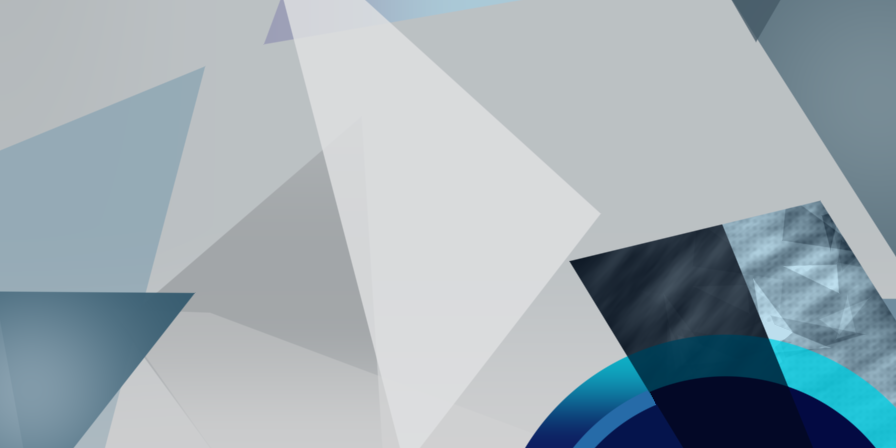
This background is drawn by a WebGL 1 fragment shader. Its source:

```glsl
precision highp float;
uniform vec2 u_resolution;

float hash(vec2 p) {
  return fract(sin(dot(p, vec2(127.1, 311.7))) * 43758.5453);
}

float noise(vec2 p) {
  vec2 i = floor(p), f = fract(p);
  f = f * f * (3.0 - 2.0 * f);
  return mix(mix(hash(i), hash(i + vec2(1, 0)), f.x),
             mix(hash(i + vec2(0, 1)), hash(i + vec2(1, 1)), f.x), f.y);
}

float fbm(vec2 p) {
  float sum = 0.0, gain = 0.5;
  for (int i = 0; i < 4; i++) {
    sum += gain * noise(p);
    p = mat2(1.6, 1.2, -1.2, 1.6) * p;
    gain *= 0.5;
  }
  return sum;
}

vec2 rotate(vec2 p, float a) {
  return vec2(cos(a) * p.x + sin(a) * p.y, cos(a) * p.y - sin(a) * p.x);
}

// Signed distance to a line, positive on the left of a -> b
float edge(vec2 p, vec2 a, vec2 b) {
  vec2 d = normalize(b - a);
  return d.x * (p.y - a.y) - d.y * (p.x - a.x);
}

float cover(float d, float px) {
  return smoothstep(-px, px, d);
}

// Convex shapes with counterclockwise corners
float triangle(vec2 p, vec2 a, vec2 b, vec2 c, float px) {
  return cover(min(edge(p, a, b), min(edge(p, b, c), edge(p, c, a))), px);
}

float quad(vec2 p, vec2 a, vec2 b, vec2 c, vec2 d, float px) {
  return cover(min(min(edge(p, a, b), edge(p, b, c)),
                   min(edge(p, c, d), edge(p, d, a))), px);
}

// Overlapping glassy splinters, positive or negative light
float splinters(vec2 p, vec2 center, vec2 spread, float px) {
  float light = 0.0;
  for (int i = 0; i < 14; i++) {
    float k = float(i);
    vec2 offset = vec2(hash(vec2(k, 1.0)), hash(vec2(k, 2.0))) - 0.5;
    vec2 q = rotate(p - center - offset * spread, 6.28 * hash(vec2(k, 3.0)));
    float size = mix(0.05, 0.14, hash(vec2(k, 4.0)));
    float shard = triangle(q, vec2(-0.4, -0.7) * size, vec2(0.4, -0.5) * size,
                           vec2(0.1, 1.0) * size, px);
    light += shard * (hash(vec2(k, 5.0)) - 0.45);
  }
  return light;
}

vec3 darkPanel(vec2 p, float px) {
  float streaks = fbm(rotate(p, -0.7) * vec2(22.0, 5.0));
  float haze = exp(-14.0 * dot(p - vec2(1.52, 0.38), p - vec2(1.52, 0.38)));
  float light = haze * streaks * 0.75 + 0.1 * splinters(p, vec2(1.58, 0.3), vec2(0.3), px);
  return mix(vec3(0.03, 0.07, 0.12), vec3(0.46, 0.53, 0.58), clamp(light, 0.0, 1.0));
}

vec3 brightPanel(vec2 p, float px) {
  float streaks = fbm(rotate(p, 0.5) * vec2(9.0, 28.0));
  float shade = smoothstep(0.0, 0.22, edge(p, vec2(1.77, 0.53), vec2(1.96, 0.2)));
  vec2 weave = 0.5 + 0.5 * sin(p * 400.0);
  float light = 0.35 + 0.75 * streaks - 0.75 * shade - 0.07 * weave.x * weave.y;
  light += 0.45 * splinters(p, vec2(1.78, 0.34), vec2(0.3, 0.34), px);
  return mix(vec3(0.04, 0.11, 0.17), vec3(0.74, 0.87, 0.93), clamp(light, 0.0, 1.0));
}

void main() {
  vec2 p = gl_FragCoord.xy / u_resolution * vec2(2.0, 1.0);
  float px = 1.0 / u_resolution.y;

  // Pale backdrop
  vec3 color = mix(vec3(0.80, 0.805, 0.81), vec3(0.735, 0.755, 0.765), smoothstep(0.0, 0.5, p.y));
  color -= 0.03 * smoothstep(0.5, 0.0, p.x) * p.y;

  // Tinted sheets on the left and top
  vec3 topTint = mix(vec3(0.60, 0.61, 0.71), vec3(0.66, 0.79, 0.85), smoothstep(0.6, 1.05, p.x));
  color = mix(color, topTint, 0.9 * triangle(p, vec2(0.589, 0.901), vec2(1.745, 1.1), vec2(0.663, 1.1), px));
  float blueSheet = quad(p, vec2(0.458, 0.852), vec2(-0.1, 0.623), vec2(-0.1), vec2(0.208, -0.1), px);
  color = mix(color, vec3(0.57, 0.66, 0.71), blueSheet * mix(0.55, 0.9, smoothstep(0.0, 0.5, p.y)));
  float graySheet = quad(p, vec2(0.807, 0.74), vec2(0.268, 0.276), vec2(0.542, -0.1), vec2(0.86, -0.1), px);
  color = mix(color, vec3(0.60, 0.615, 0.625), graySheet * mix(0.15, 0.75, smoothstep(0.0, 0.3, p.y) * smoothstep(1.0, 0.4, p.y)));
  float floorSheet = quad(p, vec2(1.543, -0.1), vec2(0.469, 0.302), vec2(0.25, 0.31), vec2(0.542, -0.1), px);
  color = mix(color, vec3(0.84), floorSheet * 0.35);
  float tealSheet = quad(p, vec2(0.435, 0.346), vec2(-0.1, 0.35), vec2(-0.1), vec2(0.086, -0.1), px);
  float sheen = exp(-18.0 * dot(p - vec2(0.07, 0.13), p - vec2(0.07, 0.13)));
  sheen += 0.12 * cover(edge(p, vec2(0.052, 0.0), vec2(0.0, 0.284)), px);
  color = mix(color, mix(vec3(0.19, 0.34, 0.42), vec3(0.50, 0.60, 0.66), sheen), tealSheet * 0.96);

  // White kite
  float kite = quad(p, vec2(1.341, 0.523), vec2(0.705, 1.1), vec2(0.607, 1.1), vec2(0.904, -0.043), px);
  color = mix(color, vec3(0.875, 0.88, 0.885), kite * 0.82);

  // Slate corner
  float glow = exp(-9.0 * dot(p - vec2(1.96, 0.78), p - vec2(1.96, 0.78)));
  vec3 slate = mix(vec3(0.33, 0.42, 0.47), vec3(0.47, 0.55, 0.59), glow);
  color = mix(color, slate, triangle(p, vec2(1.571, 1.1), vec2(2.1, 0.27), vec2(2.1, 1.1), px));
  color = mix(color, vec3(0.27, 0.35, 0.40), 0.8 * triangle(p, vec2(1.6875, 0.906), vec2(1.80, 1.1), vec2(1.575, 1.1), px));
  color = mix(color, vec3(0.44, 0.55, 0.62), triangle(p, vec2(1.95, 0.333), vec2(2.1, 0.1), vec2(2.1, 0.333), px));

  // Textured panel, split into dark and bright halves
  float panel = quad(p, vec2(1.831, 0.552), vec2(1.271, 0.417), vec2(1.58, -0.09), vec2(2.2, -0.033), px);
  float split = cover(edge(p, vec2(1.615, 0.492), vec2(1.815, 0.0)), px);
  vec3 texture = mix(darkPanel(p, px), brightPanel(p, px), split);
  color = mix(color, texture, panel);

  // Ring and navy disc, tinted by the panel beneath
  float radius = length(p - vec2(1.62, -0.27));
  vec3 ring = mix(vec3(0.05, 0.12, 0.38), vec3(0.06, 0.68, 0.77), smoothstep(0.0, 0.21, p.y + 0.4 * max(p.x - 1.6, 0.0)));
  ring = mix(ring, vec3(0.15, 0.42, 0.66), cover(0.435 - radius, px) * (1.0 - panel));
  vec3 shaded = mix(vec3(0.02, 0.24, 0.32), vec3(0.04, 0.66, 0.72), split) + 0.25 * (texture - 0.2);
  ring = mix(ring, shaded, panel);
  color = mix(color, ring, cover(0.523 - radius, px));
  vec3 navy = mix(vec3(0.02, 0.08, 0.30), mix(vec3(0.01, 0.03, 0.15), vec3(0.01, 0.04, 0.26), split), panel);
  float disc = cover(mix(0.398, 0.43, panel) - radius, px);
  color = mix(color, navy, disc);

  gl_FragColor = vec4(clamp(color, 0.0, 1.0), 1.0);
}
```
